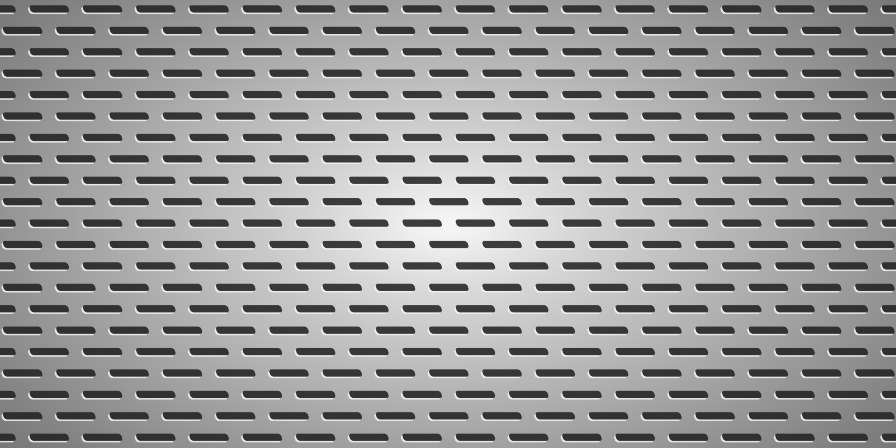
Reproduce this pattern procedurally as a WebGL 2 fragment shader.

```glsl
#version 300 es
precision highp float;
// Perforated metal sheet: staggered rows of short slanted slots, lit from the centre.
// A brick lattice folds the plane into one cell; a sheared rounded box cuts the slot,
// and a shifted copy beneath it forms the bright bevel at the lower left.
uniform vec2 u_resolution;
out vec4 outColor;

// Lengths are fractions of the canvas height.
const vec2 PITCH = vec2(0.1189, 0.0478);
const vec2 LATTICE_CENTRE = vec2(0.0018, 0.0020);
const vec2 SLOT_HALF = vec2(0.0432, 0.0081);
const float SLOT_RADIUS = 0.0066;
const float SLOT_SLANT = 0.32;
const vec2 BEVEL_SHIFT = vec2(-0.0034, -0.0034);

const vec3 METAL_TINT = vec3(0.995, 0.997, 1.0);
const vec3 SLOT_DARK = vec3(0.185, 0.185, 0.195);
const vec3 SLOT_LIT = vec3(0.235, 0.235, 0.245);
const vec3 BEVEL_COLOR = vec3(0.95);

// Position inside the nearest cell; alternate rows move by half a pitch.
vec2 brickCell(vec2 p, vec2 pitch) {
    float row = floor(p.y / pitch.y + 0.5);
    float shift = 0.5 * (1.0 - mod(row, 2.0));
    float column = fract(p.x / pitch.x - shift + 0.5) - 0.5;
    return vec2(column * pitch.x, p.y - row * pitch.y);
}

float roundedBox(vec2 p, vec2 halfSize, float radius) {
    vec2 q = abs(p) - halfSize + radius;
    return length(max(q, 0.0)) + min(max(q.x, q.y), 0.0) - radius;
}

float slotDistance(vec2 p) {
    p.x += SLOT_SLANT * p.y;
    return roundedBox(p, SLOT_HALF, SLOT_RADIUS);
}

float coverage(float distanceToEdge, float pixel) {
    return 1.0 - smoothstep(-0.6 * pixel, 0.6 * pixel, distanceToEdge);
}

// Sheet brightness: a cone of light with a soft hot spot.
float sheetLight(vec2 q) {
    float d = length(q * vec2(1.0, 0.85));
    return 0.94 - 0.36 * d + 0.03 * exp(-20.0 * d * d);
}

void main() {
    float pixel = 1.0 / u_resolution.y;
    vec2 p = (gl_FragCoord.xy - 0.5 * u_resolution) * pixel;
    vec2 q = 2.0 * gl_FragCoord.xy / u_resolution - 1.0;

    float light = sheetLight(q);
    vec3 color = METAL_TINT * light;

    // Bevel first, then the opening over it
    vec2 cell = brickCell(p - LATTICE_CENTRE, PITCH);
    float bevel = coverage(slotDistance(cell - BEVEL_SHIFT), pixel);
    float slot = coverage(slotDistance(cell), pixel);
    vec3 slotColor = mix(SLOT_DARK, SLOT_LIT, smoothstep(0.5, 0.95, light));

    color = mix(color, BEVEL_COLOR, 0.85 * bevel);
    color = mix(color, slotColor, slot);
    outColor = vec4(color, 1.0);
}
```
